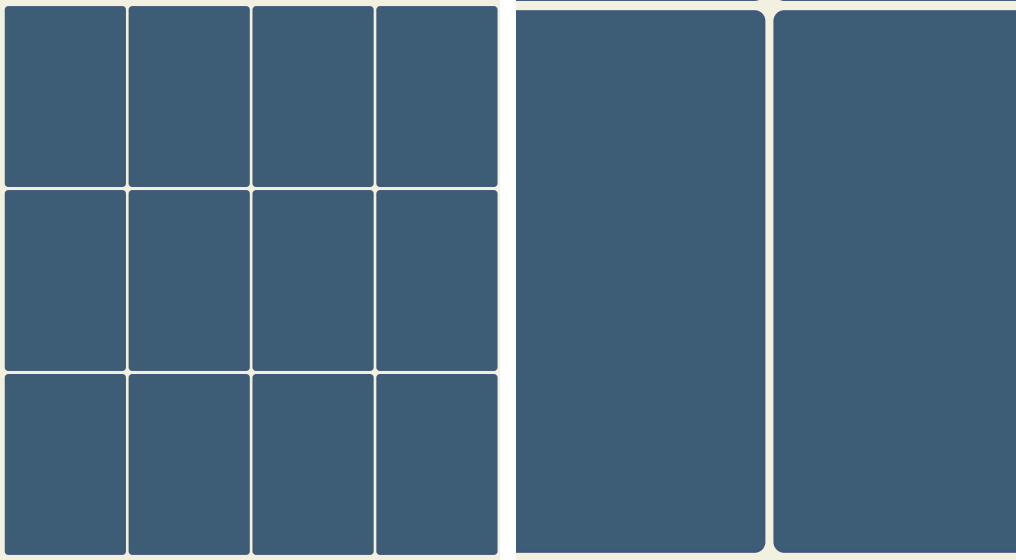
Left, the full canvas; right, a detail of the centre.
Give the GLSL for this pattern, as a WebGL 2 fragment shader.

```glsl
#version 300 es
precision highp float;
// Draws a 4 by 3 grid of rounded slate-blue panels with thin rims on a cream ground.

uniform vec2 u_resolution;
out vec4 outColor;

// Layout, in units of the canvas height
const float ASPECT = 458.0 / 512.0;
const vec2 GRID = vec2(4.0, 3.0);
const vec2 FIRST_CENTER = vec2(0.1169, 0.1706);
const vec2 PITCH = vec2(0.2216, 0.3285);
const vec2 HALF_SIZE = vec2(0.1084, 0.1615);
const float CORNER_RADIUS = 0.0065;
const float RIM_WIDTH = 0.0014;

// Colours
const vec3 CREAM = vec3(0.95, 0.94, 0.87);
const vec3 SLATE = vec3(0.24, 0.36, 0.46);
const vec3 RIM = vec3(0.25, 0.34, 0.48);

// Signed distance to a rounded box centred at the origin
float roundedBox(vec2 p, vec2 halfSize, float radius) {
    vec2 q = abs(p) - halfSize + radius;
    return length(max(q, 0.0)) + min(max(q.x, q.y), 0.0) - radius;
}

// Coverage of the inside of a shape, smoothed over one pixel
float coverage(float dist, float pixel) {
    return clamp(0.5 - dist / pixel, 0.0, 1.0);
}

void main() {
    vec2 p = gl_FragCoord.xy / u_resolution * vec2(ASPECT, 1.0);
    float pixel = max(ASPECT / u_resolution.x, 1.0 / u_resolution.y);

    // Nearest panel, limited to the grid so the margins stay plain
    vec2 cell = clamp(round((p - FIRST_CENTER) / PITCH), vec2(0.0), GRID - 1.0);
    vec2 local = p - FIRST_CENTER - cell * PITCH;
    float dist = roundedBox(local, HALF_SIZE, CORNER_RADIUS);

    // Rim first, then the flat face inside it
    vec3 color = mix(CREAM, RIM, coverage(dist, pixel));
    color = mix(color, SLATE, coverage(dist + RIM_WIDTH, pixel));
    outColor = vec4(color, 1.0);
}
```
